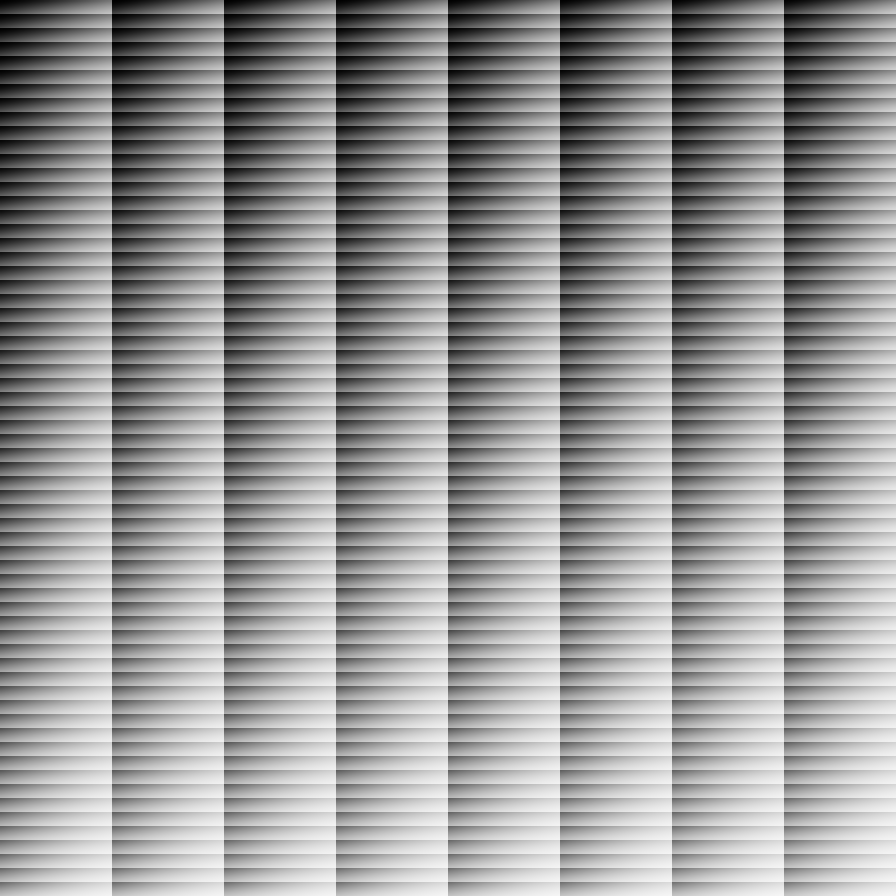
A Shadertoy shader for this pattern:

```glsl
// Grey ramps nested in 8 columns and 64 rows, brightening down the canvas.

const vec2  TILES       = vec2(8.0, 64.0);        // columns, rows
const float LEVELS      = 64.0;                   // steps in each ramp
const vec3  RAMP_WEIGHT = vec3(0.38, 0.27, 0.35); // across tile, down tile, down canvas
const float TONE_GAIN   = 3.26;                   // higher lifts the highlights
const float TONE_POWER  = 1.71;                   // higher deepens the shadows

// Integral of fract(t)
vec2 sawIntegral(vec2 t) {
    vec2 f = fract(t);
    return 0.5 * (floor(t) + f * f);
}

// Sawtooth averaged over a pixel footprint, which smooths its jumps
vec2 smoothSaw(vec2 t, vec2 footprint) {
    return (sawIntegral(t + 0.5 * footprint) - sawIntegral(t - 0.5 * footprint)) / footprint;
}

// Soft shoulder and toe
float toneCurve(float value) {
    return 1.0 - exp(-TONE_GAIN * pow(value, TONE_POWER));
}

void mainImage(out vec4 fragColor, in vec2 fragCoord) {
    vec2 uv = fragCoord / iResolution.xy;
    uv.y = 1.0 - uv.y; // rows run from the top

    vec2 grid = uv * TILES;
    vec2 tile = floor(grid);
    vec2 local = smoothSaw(grid, TILES / iResolution.xy);

    // Each column starts its row ramp one level higher than the last
    float across = local.x * LEVELS - 0.5;
    float down = (local.y - 0.5 / TILES.x) * LEVELS + tile.x;
    vec3 ramps = clamp(vec3(across, down, tile.y) / (LEVELS - 1.0), 0.0, 1.0);

    float grey = toneCurve(dot(ramps, RAMP_WEIGHT));
    fragColor = vec4(vec3(grey), 1.0);
}
```
